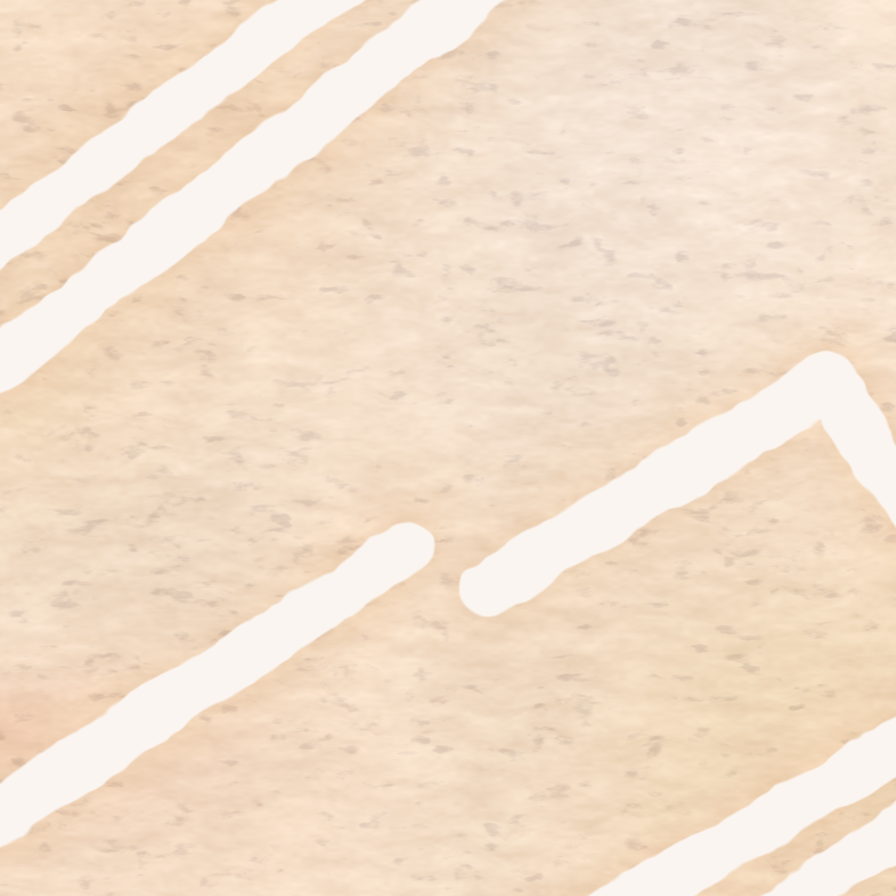
Write a WebGL 1 fragment shader that draws this background.

```glsl
precision highp float;
// Warm watercolour paper with fibrous grain and diagonal cream brush strokes.
uniform vec2 u_resolution;

const vec3 CREAM = vec3(0.985, 0.962, 0.945);
const vec3 SAND = vec3(0.957, 0.873, 0.785);
const vec3 PALE_PINK = vec3(0.958, 0.893, 0.832);
const vec3 OCHRE = vec3(0.935, 0.842, 0.705);
const vec3 PEACH = vec3(0.925, 0.765, 0.660);
const vec3 TAN = vec3(0.925, 0.800, 0.670);

float hash(vec2 p) {
  vec3 q = fract(vec3(p.xyx) * 0.1031);
  q += dot(q, q.yzx + 33.33);
  return fract((q.x + q.y) * q.z);
}

float noise(vec2 p) {
  vec2 cell = floor(p);
  vec2 f = fract(p);
  f = f * f * (3.0 - 2.0 * f);
  float low = mix(hash(cell), hash(cell + vec2(1.0, 0.0)), f.x);
  float high = mix(hash(cell + vec2(0.0, 1.0)), hash(cell + 1.0), f.x);
  return mix(low, high, f.y);
}

float fbm(vec2 p) {
  float sum = 0.0;
  float weight = 0.5;
  for (int i = 0; i < 4; i++) {
    sum += weight * noise(p);
    p = p * 2.03 + 17.7;
    weight *= 0.5;
  }
  return sum / 0.9375;
}

// Soft round spot, 1 at the centre and fading outward.
float glow(vec2 p, vec2 centre, vec2 radius) {
  vec2 q = (p - centre) / radius;
  return exp(-dot(q, q));
}

// Distance to a round-ended stroke whose half width changes from ra to rb.
float stroke(vec2 p, vec2 a, vec2 b, float ra, float rb) {
  vec2 ab = b - a;
  float t = clamp(dot(p - a, ab) / dot(ab, ab), 0.0, 1.0);
  return length(p - a - ab * t) - mix(ra, rb, t);
}

float strokes(vec2 p) {
  // Parallel pair at the upper left
  float d = stroke(p, vec2(-0.071, 0.680), vec2(0.425, 1.053), 0.027, 0.028);
  d = min(d, stroke(p, vec2(-0.104, 0.514), vec2(0.626, 1.081), 0.030, 0.029));
  // Lone stroke, then the bent one
  d = min(d, stroke(p, vec2(-0.092, 0.028), vec2(0.458, 0.391), 0.034, 0.028));
  d = min(d, stroke(p, vec2(0.543, 0.342), vec2(0.924, 0.573), 0.030, 0.032));
  d = min(d, stroke(p, vec2(0.924, 0.573), vec2(1.076, 0.347), 0.031, 0.026));
  // Parallel pair at the lower right
  d = min(d, stroke(p, vec2(0.630, -0.050), vec2(1.086, 0.215), 0.029, 0.029));
  return min(d, stroke(p, vec2(0.792, -0.073), vec2(1.104, 0.146), 0.028, 0.027));
}

// Broad washes, with darker pigment gathered beside the strokes.
vec3 wash(vec2 p, float d) {
  float cloud = fbm(p * 5.0 + 3.0);
  vec3 color = mix(SAND, PALE_PINK, 0.95 * glow(p, vec2(0.72, 0.84), vec2(0.38, 0.34)));
  color = mix(color, OCHRE, 0.75 * glow(p, vec2(0.92, 0.18), vec2(0.28, 0.22)));
  color = mix(color, OCHRE, 0.40 * glow(p, vec2(0.02, 0.56), vec2(0.16, 0.13)));
  color = mix(color, TAN, 0.45 * glow(p, vec2(0.18, 0.82), vec2(0.26, 0.20)));
  color = mix(color, PEACH, 0.75 * glow(p, vec2(0.0, 0.18), vec2(0.13, 0.06)));
  color = mix(color, PEACH, 0.25 * glow(p, vec2(0.18, 0.12), vec2(0.22, 0.13)));
  float pooled = exp(-max(d, 0.0) / 0.035) * (0.25 + 0.6 * cloud);
  color = mix(color, TAN, pooled);
  return color + 0.05 * (cloud - 0.5);
}

// Horizontal fibres: broad streaks, fine grain and sparse grey flecks.
vec3 paperGrain(vec2 p) {
  vec2 q = p + 0.008 * vec2(noise(p * 19.0), noise(p * 23.0 + 9.0));
  float streaks = fbm(q * vec2(24.0, 75.0)) - 0.5;
  float grain = noise(q * vec2(110.0, 230.0)) - 0.5;
  float flecks = smoothstep(0.62, 0.85, fbm(q * vec2(38.0, 85.0) + 51.0));
  return vec3(0.065, 0.085, 0.095) * streaks
       + vec3(0.018, 0.024, 0.030) * grain
       - vec3(0.075, 0.075, 0.060) * flecks;
}

void main() {
  vec2 p = gl_FragCoord.xy / u_resolution;
  float pixel = 1.0 / min(u_resolution.x, u_resolution.y);

  // Hand-painted wobble along the edges
  float wobble = 0.009 * (noise(p * 22.0) - 0.5) + 0.004 * (noise(p * 75.0) - 0.5);
  float d = strokes(p) + wobble;

  vec3 color = wash(p, d) + paperGrain(p);
  float edge = max(pixel, 0.002);
  color = mix(CREAM, color, smoothstep(-edge, edge, d));
  gl_FragColor = vec4(clamp(color, 0.0, 1.0), 1.0);
}
```
